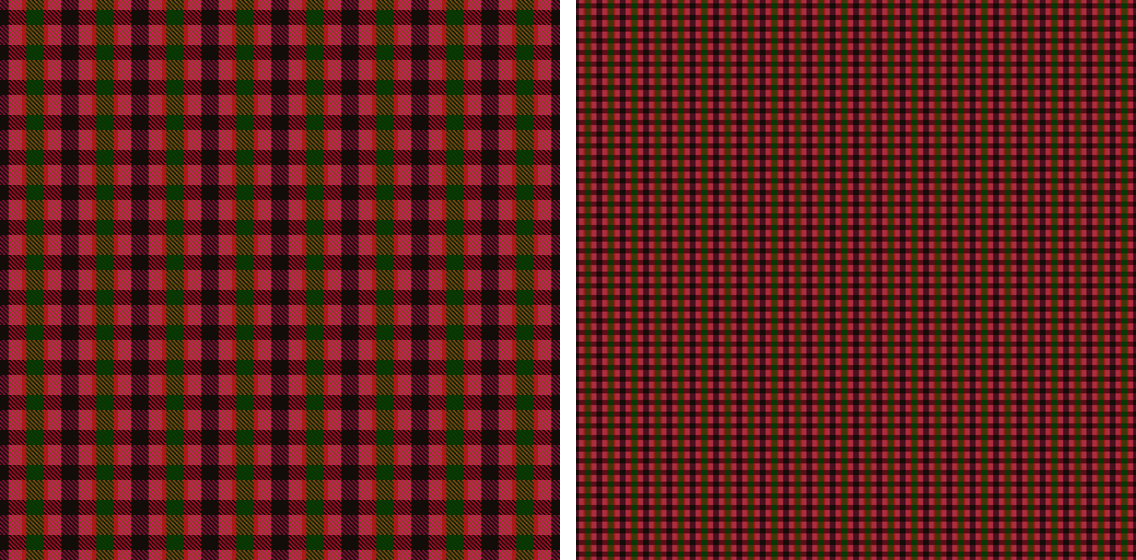
Left: one tile. Right: repeated 3 by 3.
A Shadertoy shader for this pattern:

```glsl
#define REPEATS vec2(8.0, 16.0)
#define THREADS 512.0
#define TWILL 4.0
#define HALF_WIDTHS vec3(8.0, 12.0, 24.0)
#define DARK_HALF 7.0
#define BLACK vec3(0.07, 0.05, 0.03)
#define GOLD vec3(0.48, 0.29, 0.07)
#define CRIMSON vec3(0.66, 0.04, 0.15)
#define GREEN vec3(0.03, 0.24, 0.01)
#define PINK vec3(0.85, 0.07, 0.42)
#define MAROON vec3(0.51, 0.07, 0.21)
#define SAMPLES 3

// Upright yarn: mirrored stripes around the green one, toned by the crossing band
vec3 warpColor(float fromCenter, bool dark) {
    if (fromCenter < HALF_WIDTHS.x) return dark ? GREEN : mix(GREEN, BLACK, 0.6);
    if (fromCenter < HALF_WIDTHS.y) return dark ? CRIMSON : vec3(0.76, 0.04, 0.07);
    if (fromCenter < HALF_WIDTHS.z) return dark ? CRIMSON : PINK;
    return BLACK;
}

// Level yarn: light and dark bands, toned by the stripe they cross
vec3 weftColor(float fromCenter, bool dark) {
    if (fromCenter < HALF_WIDTHS.x) return dark ? mix(GREEN, BLACK, 0.25) : GOLD;
    if (dark) return BLACK;
    if (fromCenter < HALF_WIDTHS.y) return mix(GOLD, CRIMSON, 0.5);
    return fromCenter < HALF_WIDTHS.z ? GOLD : MAROON;
}

// Two-over-two twill with diagonals falling to the right
vec3 cloth(vec2 uv) {
    vec2 thread = floor(uv * THREADS);
    vec2 sett = THREADS / REPEATS;
    vec2 fromCenter = abs(mod(thread + 0.5, sett) - 0.5 * sett);
    bool dark = fromCenter.y < DARK_HALF;
    bool warpOnTop = mod(thread.x + thread.y, TWILL) < 0.5 * TWILL;
    return warpOnTop ? warpColor(fromCenter.x, dark) : weftColor(fromCenter.x, dark);
}

void mainImage(out vec4 fragColor, in vec2 fragCoord) {
    // Average a grid of samples across each pixel to smooth thread edges
    vec3 sum = vec3(0.0);
    for (int j = 0; j < SAMPLES; j++) {
        for (int i = 0; i < SAMPLES; i++) {
            vec2 offset = (vec2(i, j) + 0.5) / float(SAMPLES) - 0.5;
            sum += cloth((fragCoord + offset) / iResolution.xy);
        }
    }
    fragColor = vec4(sum / float(SAMPLES * SAMPLES), 1.0);
}
```
